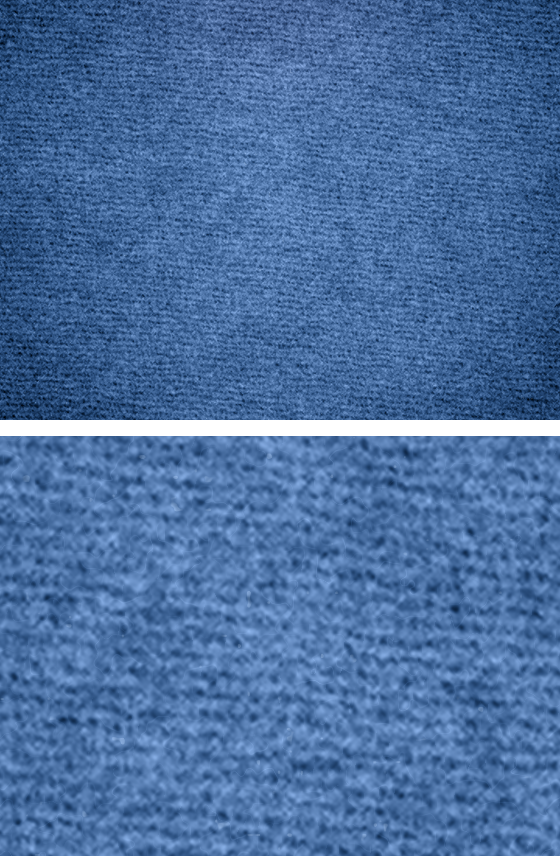
Top: the whole. Bottom: its middle third, enlarged.
Give the GLSL for this texture, as a Shadertoy shader.

```glsl
// Blue wool knit seen close up: slightly tilted rows of tiny stitches, marked by short
// broken dark dashes, covered in fine crisp fibres and lit brighter in the middle.
// A single tone value is summed from these layers and mapped to a blue ramp.

float hash(vec2 p) {
    vec3 q = fract(vec3(p.xyx) * 0.1031);
    q += dot(q, q.yzx + 33.33);
    return fract((q.x + q.y) * q.z);
}

float noise(vec2 p) {
    vec2 cell = floor(p), f = fract(p);
    f = f * f * (3.0 - 2.0 * f);
    float low = mix(hash(cell), hash(cell + vec2(1, 0)), f.x);
    float high = mix(hash(cell + vec2(0, 1)), hash(cell + vec2(1, 1)), f.x);
    return mix(low, high, f.y);
}

// Noise centred on zero
float grain(vec2 p) {
    return noise(p) - 0.5;
}

// Dark slanted dashes between the stitches, each of its own depth, length and place
float dashes(vec2 q) {
    float row = floor(q.y);
    q.x += 0.5 * mod(row, 2.0) + 0.6 * hash(vec2(row, 7.0));
    vec2 stitch = vec2(floor(q.x), row);
    vec2 f = fract(q) - 0.5;
    f += 0.26 * (vec2(hash(stitch + 40.0), hash(stitch + 70.0)) - 0.5);
    f.y += 0.28 * f.x;
    float depth = 0.3 + hash(stitch);
    float reach = 0.5 + 0.3 * hash(stitch + 15.0);
    return depth * smoothstep(1.0, 0.1, length(f / vec2(reach, 0.38)));
}

void mainImage(out vec4 fragColor, in vec2 fragCoord) {
    vec2 uv = fragCoord / iResolution.y;
    vec2 centred = uv - 0.5 * iResolution.xy / iResolution.y;

    // Tilt and bend the rows, then make the yarn wander
    vec2 p = uv + 3.0;
    p.y += 0.09 * centred.x + 0.03 * centred.x * centred.x;
    p.x -= 0.09 * centred.y;
    p += 0.010 * vec2(grain(uv * 9.0), grain(uv * 9.0 + 50.0));
    p += 0.007 * vec2(grain(uv * 60.0 + 20.0), grain(uv * 60.0 + 80.0));

    // Stitches: broken dashes over a soft row ridge that comes and goes
    vec2 knit = p * vec2(84.0, 65.0);
    float rowFade = noise(p * vec2(20.0, 45.0));
    float tone = 0.34 - (1.25 + 0.6 * rowFade) * dashes(knit);
    tone -= (0.15 + 0.4 * rowFade) * cos(6.2832 * (knit.y - 0.5));

    // Fuzzy fibres: tufts, then two slanted directions, then fine crisp grain
    vec2 diagonal = vec2(uv.x + uv.y, uv.y - uv.x);
    tone += 1.2 * grain(uv * vec2(90.0, 115.0) + 110.0);
    tone += 1.8 * grain(diagonal * vec2(105.0, 230.0));
    tone += 1.8 * grain(diagonal.yx * vec2(115.0, 240.0) + 90.0);
    tone += 2.0 * grain(uv * 270.0 + 15.0);

    // Bright single fibres curling through the fuzz
    float curl = abs(grain(uv * 75.0 + 0.8 * noise(uv * 140.0) + 200.0));
    tone += 0.75 * smoothstep(0.07, 0.0, curl) * noise(uv * 60.0 + 33.0);

    // Soft wear patches
    tone += 0.8 * grain(uv * vec2(16.0, 24.0)) + 0.7 * grain(uv * 5.0 + 30.0);

    // Light falls off towards the corners
    vec2 fromLight = centred - vec2(0.03, 0.05);
    tone += 0.80 - 4.7 * dot(fromLight * fromLight, vec2(1.0, 0.85));

    // Blue ramp, a little deeper in the shadows
    float shadow = min(tone, 0.0);
    vec3 color = vec3(0.25, 0.40, 0.60) + tone * vec3(0.072, 0.073, 0.077);
    color += shadow * shadow * vec3(0.004, 0.0, -0.005);

    // Sparse pale lint and a greyish sheen near the top
    float lint = smoothstep(0.9, 1.0, noise(uv * 120.0 + 60.0) * (0.7 + 0.4 * noise(uv * 260.0)));
    color += 0.12 * lint * vec3(1.0, 0.9, 0.75);
    color.r += 0.03 * smoothstep(0.1, 0.5, centred.y) * smoothstep(0.6, 0.0, abs(centred.x));

    fragColor = vec4(clamp(color, 0.0, 1.0), 1.0);
}
```
